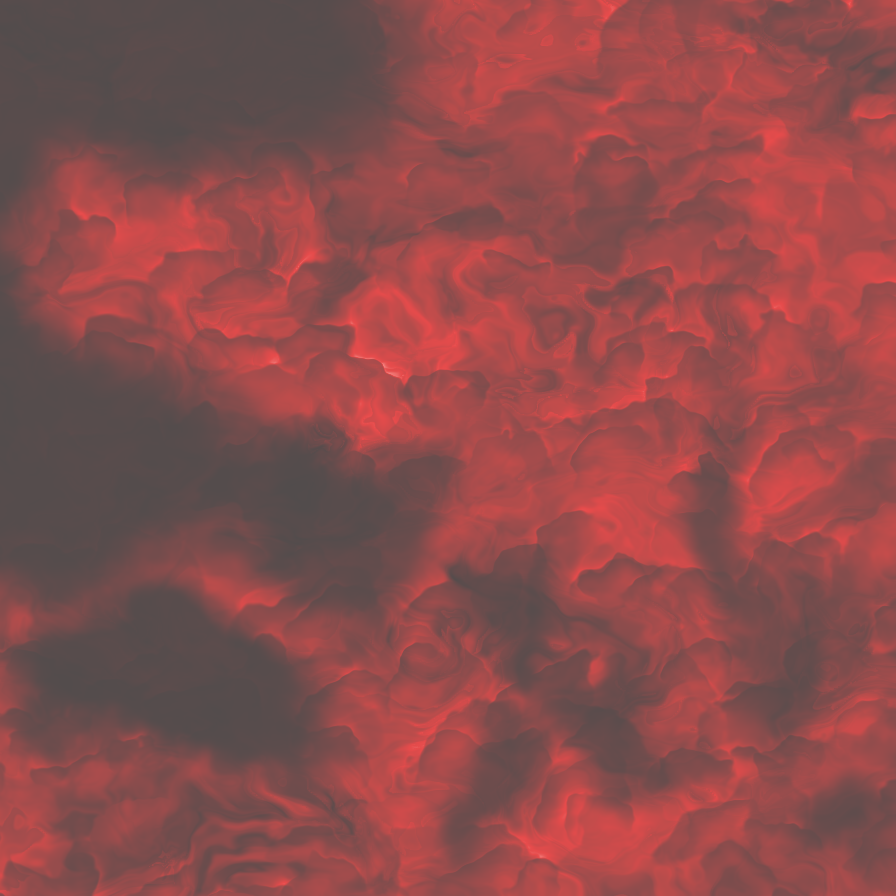
A WebGL 2 fragment shader for this texture:

```glsl
#version 300 es
precision highp float;

uniform vec2 u_resolution;
out vec4 fragColor;

#define SMOKE_SCALE 4.5
#define SMOKE_CONTRAST 1.25
#define BASE_HEAT 0.50
#define FOLD_STRENGTH 0.30
#define PUFF_LAYERS 4
#define PUFF_SCALE 4.5
#define PUFF_OPACITY 0.75
#define RIM_GLOW 0.32
#define SMUDGES 9
#define ASH vec3(0.315, 0.30, 0.298)
#define EMBER vec3(0.90, 0.295, 0.295)
#define FLARE vec3(0.98, 0.62, 0.60)

vec2 hash2(vec2 p) {
  vec3 q = fract(p.xyx * vec3(0.1031, 0.1030, 0.0973));
  q += dot(q, q.yzx + 33.33);
  return fract((q.xx + q.yz) * q.zy);
}

float cornerSlope(vec2 cell, vec2 offset) {
  float angle = 6.2832 * hash2(cell + 71.0).x;
  return dot(vec2(cos(angle), sin(angle)), offset);
}

float gradientNoise(vec2 p) {
  vec2 i = floor(p), f = p - i;
  vec2 u = f * f * f * (f * (f * 6.0 - 15.0) + 10.0);
  vec2 e = vec2(1.0, 0.0);
  return mix(mix(cornerSlope(i, f), cornerSlope(i + e, f - e), u.x),
             mix(cornerSlope(i + e.yx, f - e.yx), cornerSlope(i + 1.0, f - 1.0), u.x), u.y);
}

float fbm(vec2 p) {
  float sum = 0.0, amplitude = 0.5;
  for (int i = 0; i < 4; i++) {
    sum += amplitude * gradientNoise(p);
    p = mat2(1.6, 1.2, -1.2, 1.6) * p + 17.3;
    amplitude *= 0.48;
  }
  return sum;
}

vec2 swirl(vec2 p) {
  return vec2(fbm(p), fbm(p + vec2(31.7, 12.4)));
}

// Ramp that brightens slowly and then drops at a crisp crease
float crease(float x) {
  float f = fract(x);
  float width = max(1.5 * fwidth(x), 0.06);
  return pow(f, 4.0) * smoothstep(0.0, width, 1.0 - f);
}

// Scattered billows: crisp glowing crown, body fading out downwards
float addPuffs(float heat, vec2 p, float seed) {
  vec2 q = p + 0.55 * swirl(p * 1.5 + seed);
  vec2 cell = floor(q);
  for (int j = -1; j <= 1; j++) {
    for (int i = -1; i <= 1; i++) {
      vec2 id = cell + vec2(i, j);
      vec2 place = hash2(id + seed), traits = hash2(id + seed + 43.0);
      vec2 d = q - id - 0.25 - 0.5 * place;
      float tilt = (traits.y - 0.5) * 0.9;
      d.y -= tilt * d.x;
      float radius = mix(0.20, 0.38, traits.x);
      float edge = length(d * vec2(0.72, 1.2)) - radius;
      float crown = smoothstep(-0.9 * radius, 0.5 * radius, d.y);
      float present = step(0.25, traits.y);
      float cover = smoothstep(0.018, -0.018, edge) * crown;
      float tone = 0.10 + 0.42 * traits.x * place.y + 0.30 * heat
                 + 0.28 * smoothstep(0.0, -radius, edge);
      float patchy = smoothstep(-0.05, 0.22, gradientNoise(q * 2.3 + seed));
      float glow = exp(-max(edge, 0.0) * 14.0) * smoothstep(0.45, 0.1, edge);
      heat += present * RIM_GLOW * glow * crown * patchy * (1.0 - cover);
      heat = mix(heat, tone, present * cover * PUFF_OPACITY);
    }
  }
  return heat;
}

float shadow(vec2 p, vec2 center, vec2 radii, float softness) {
  return smoothstep(1.0 + softness, 1.0 - softness, length((p - center) / radii));
}

// Large cold areas and soft vertical smudges that dim the glow
float warmth(vec2 p) {
  vec2 q = p + 0.16 * swirl(p * 5.0 + 3.0);
  float w = 1.0 - shadow(q, vec2(0.08, 0.96), vec2(0.37, 0.16), 0.35);
  w *= 1.0 - shadow(q, vec2(0.05, 0.47), vec2(0.25, 0.14), 0.5);
  w *= 1.0 - shadow(q, vec2(0.19, 0.23), vec2(0.20, 0.09), 0.3);
  w *= 1.0 - shadow(q, vec2(-0.02, 0.70), vec2(0.06, 0.22), 0.6);
  for (int i = 0; i < SMUDGES; i++) {
    vec2 r = hash2(vec2(float(i) * 3.7, 9.0));
    vec2 center = vec2(0.30 + 0.7 * fract(float(i) * 0.618 + 0.1), 0.03 + 0.47 * r.x);
    vec2 radii = mix(vec2(0.035, 0.10), vec2(0.09, 0.04), r.y);
    w *= 1.0 - 0.8 * shadow(q, center, radii, 0.7);
  }
  return w;
}

void main() {
  vec2 p = gl_FragCoord.xy / u_resolution;

  // Folded smoke
  vec2 s = p * SMOKE_SCALE * vec2(0.85, 1.15);
  vec2 bend = swirl(s);
  vec2 curl = swirl(s + 2.2 * bend + 5.0);
  float field = fbm(s * 1.1 + 2.4 * curl);
  float heat = BASE_HEAT + SMOKE_CONTRAST * field;
  heat += FOLD_STRENGTH * crease(3.0 * field + 2.5 * curl.x) * smoothstep(-0.2, 0.2, bend.y);

  // Billows, from large at the back to small in front
  for (int i = 0; i < PUFF_LAYERS; i++) {
    float k = float(i);
    heat = addPuffs(heat, p * (PUFF_SCALE + 1.7 * k) + 7.3 * k, 19.0 * k + 4.0);
  }

  // Fine wisps
  float wisp = 1.0 - abs(gradientNoise(s * vec2(2.0, 4.0) + 6.0 * curl)) * 3.0;
  heat += 0.07 * wisp * smoothstep(0.0, 0.25, bend.x);

  heat = max(heat, 0.0) * mix(0.08, 1.0, warmth(p));
  vec3 color = mix(ASH, EMBER, clamp(heat, 0.0, 1.0));
  color = mix(color, FLARE, smoothstep(1.0, 1.4, heat));
  fragColor = vec4(color, 1.0);
}
```
